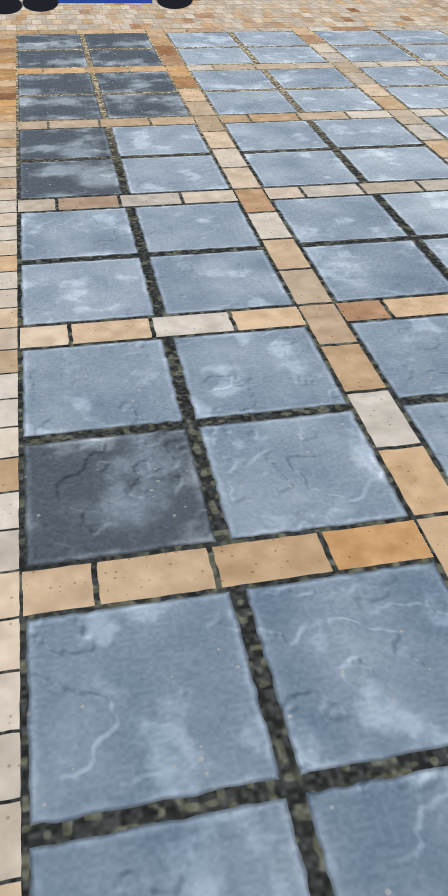
This texture is drawn by a WebGL 2 fragment shader. Its source:

```glsl
#version 300 es
precision highp float;
// A courtyard of slate slabs in two-by-two blocks, framed by bands of clay brick.
// Canvas points are projected onto the ground plane, where fract() repeats the
// blocks; hashes and noise then vary the tone, cracks and dirt of every piece.
uniform vec2 u_resolution;
out vec4 outColor;

const float BLOCK = 0.87;   // share of a period taken by slabs, the rest is brick
const float HALF_BLOCK = 0.435;
const vec3 SLATE_DARK = vec3(0.28, 0.31, 0.34);
const vec3 SLATE_MID = vec3(0.44, 0.51, 0.59);
const vec3 SLATE_LIGHT = vec3(0.71, 0.76, 0.81);
const vec3 EARTH = vec3(0.22, 0.23, 0.23);
const vec3 SAND = vec3(0.66, 0.60, 0.51);
const vec3 BRICK_PALE = vec3(0.83, 0.80, 0.76);
const vec3 BRICK_TAN = vec3(0.79, 0.62, 0.43);
const vec3 BRICK_RUST = vec3(0.58, 0.40, 0.31);

float hash(vec2 p) {
  return fract(sin(dot(p, vec2(127.1, 311.7))) * 43758.5453);
}

float noise(vec2 p) {
  vec2 i = floor(p), f = fract(p);
  f = f * f * (3.0 - 2.0 * f);
  return mix(mix(hash(i), hash(i + vec2(1, 0)), f.x),
             mix(hash(i + vec2(0, 1)), hash(i + 1.0), f.x), f.y);
}

float fbm(vec2 p) {
  float sum = 0.0, amp = 0.5;
  for (int i = 0; i < 5; i++) {
    sum += amp * noise(p);
    p = mat2(1.6, 1.2, -1.2, 1.6) * p + 7.3;
    amp *= 0.5;
  }
  return sum;
}

// Ground coordinates: x across, y into the distance, one unit per period.
vec2 project(vec2 p) {
  float across = (p.x - 0.031) / (p.y + 0.4635);
  float level = (9.9 * p.y + 0.04 * p.x) / (9.9 - p.x);
  return vec2((across - 0.0108) / 0.619, 3.824 / (level + 0.4635) - 2.195);
}

// Smooth coverage of a box, filtered separately along each axis.
float boxCover(vec2 p, vec2 lo, vec2 hi, vec2 w) {
  vec2 c = clamp((p - lo) / w + 0.5, 0.0, 1.0) * clamp((hi - p) / w + 0.5, 0.0, 1.0);
  return c.x * c.y;
}

// Height of split stone: flat layers joined by short steps.
float layers(vec2 p) {
  float h = fbm(p) * 5.0;
  return floor(h) + smoothstep(0.0, 0.16, fract(h));
}

float grit(vec2 p, float amount) {
  vec2 id = floor(p);
  vec2 centre = 0.3 + 0.4 * vec2(hash(id + 3.1), hash(id + 8.7));
  float r = 0.08 + 0.2 * hash(id + 5.3);
  return step(1.0 - amount, hash(id)) * smoothstep(r, r * 0.5, length(fract(p) - centre));
}

vec3 slabColor(vec2 g, vec2 id, vec2 local, float depth) {
  vec2 q = g * 5.0 + 17.0 * hash(id);
  float cloud = fbm(q * 1.3);
  float damp = max(step(id.x, 1.0) * step(6.0, id.y),
                   step(id.x, 0.0) * max(step(abs(id.y), 0.0), step(4.0, id.y)));
  float gloss = 0.02 + 0.55 * depth + 0.22 * hash(id + 2.0) + 0.9 * (cloud - 0.4);
  vec3 col = mix(SLATE_MID, SLATE_LIGHT, clamp(gloss, 0.0, 1.0));
  col = mix(col, SLATE_DARK, damp * (0.75 - 0.5 * smoothstep(0.45, 0.7, cloud)));
  // cracks catch light on one side, chalky bloom lies in patches
  float relief = layers(q) - layers(q + vec2(0.03, -0.04));
  col += 0.11 * clamp(relief, -1.0, 1.0) * smoothstep(0.3, 0.6, noise(q * 1.7 + 4.0)) * (1.0 - 0.7 * depth);
  col += 0.13 * smoothstep(0.55, 0.75, fbm(q * 2.0 + 9.0)) + 0.06 * (noise(q * 28.0) - 0.5);
  col = mix(col, vec3(0.72, 0.71, 0.68), 0.6 * grit(g * 42.0, 0.04));
  // worn pale rim, dark at the very edge
  vec2 e = min(local, 0.412 - local);
  float edge = min(e.x, e.y);
  col += 0.12 * smoothstep(0.022, 0.008, edge) * noise(q * 6.0);
  return col * mix(0.68, 1.0, smoothstep(0.0, 0.009, edge));
}

vec3 brickColor(vec2 g, vec2 id, float warmth) {
  float w = clamp(warmth + 0.65 * pow(hash(id + 1.7), 2.0), 0.0, 1.0);
  vec3 col = mix(BRICK_PALE, BRICK_TAN, w);
  col = mix(col, BRICK_RUST, 0.85 * smoothstep(0.72, 0.95, hash(id + 6.1)) * w);
  col *= 0.92 + 0.14 * hash(id + 4.2);
  return col + 0.2 * (fbm(g * 24.0) - 0.5) - 0.12 * grit(g * 60.0, 0.12);
}

void main() {
  vec2 p = vec2(gl_FragCoord.x, u_resolution.y - gl_FragCoord.y) / u_resolution * vec2(1.0, 2.0);
  vec2 g = project(p);
  vec2 w = fwidth(g);
  vec2 cell = floor(g), f = g - cell;
  float depth = smoothstep(-0.5, 3.2, g.y + 0.5 * g.x);
  float far = smoothstep(1.8, 3.8, g.y);

  // earth and sand in the joints
  vec3 col = mix(EARTH, SAND, far * 0.8) * (0.65 + 0.75 * noise(g * 110.0));
  col += vec3(0.16, 0.16, 0.11) * smoothstep(0.5, 0.8, noise(g * 60.0));

  // slabs
  vec2 side = step(HALF_BLOCK, f);
  vec2 wobble = 0.006 * (vec2(noise(g * 40.0), noise(g * 40.0 + 31.0)) - 0.5);
  vec2 local = f - mix(vec2(0.007), vec2(0.452), side) + wobble;
  vec3 slab = slabColor(g, cell * 2.0 + side, local, depth);
  col = mix(col, slab, boxCover(local, vec2(0.0), vec2(0.412), w));

  // brick bands: the lengthwise ones run through the crossings
  bool lengthwise = f.x > BLOCK;
  if (lengthwise || f.y > BLOCK) {
    float count = g.x < 0.0 ? 8.0 : 4.0;
    vec2 along = lengthwise ? g.yx : g + vec2(0.1, 0.0);
    vec2 width = lengthwise ? w.yx : w;
    vec2 size = vec2(count, 1.0 / (1.0 - BLOCK));
    vec2 q = vec2(fract(along.x * count), (fract(along.y) - BLOCK) * size.y);
    vec2 id = vec2(floor(along.x * count), floor(along.y) + (lengthwise ? 40.0 : 0.0));
    float warmth = 0.5 * far * step(g.x, 1.0) + (!lengthwise && g.y < 0.0 ? 0.5 : 0.0);
    float cover = boxCover(q + wobble * 3.0, vec2(0.025, 0.05), vec2(0.975, 0.95), width * size);
    col = mix(col, brickColor(g, id, warmth), cover);
  }

  // small paving beyond the last band
  vec2 s = g * vec2(14.0, 6.0);
  s.x += 0.5 * mod(floor(s.y), 2.0);
  float stone = boxCover(fract(s), vec2(0.04), vec2(0.96), w * vec2(14.0, 6.0));
  vec3 paving = mix(SAND, brickColor(g, floor(s), 0.08), 0.3 + 0.7 * stone);
  col = mix(col, paving, smoothstep(-0.5, 0.5, (g.y - 5.0) / w.y));

  // blue sheet and dark boots at the far edge
  float px = 1.0 / u_resolution.x;
  col = mix(col, vec3(0.16, 0.29, 0.62), boxCover(p, vec2(0.12, -1.0), vec2(0.34, 0.007), vec2(px)));
  for (int i = 0; i < 3; i++) {
    float x = 0.01 + 0.08 * float(i) + (i == 2 ? 0.22 : 0.0);
    float d = length((p - vec2(x, 0.012 - 0.006 * float(i))) / vec2(0.04, 0.02)) - 1.0;
    col = mix(col, vec3(0.13, 0.14, 0.17), smoothstep(px * 30.0, -px * 30.0, d));
  }
  outColor = vec4(clamp(col, 0.0, 1.0), 1.0);
}
```
